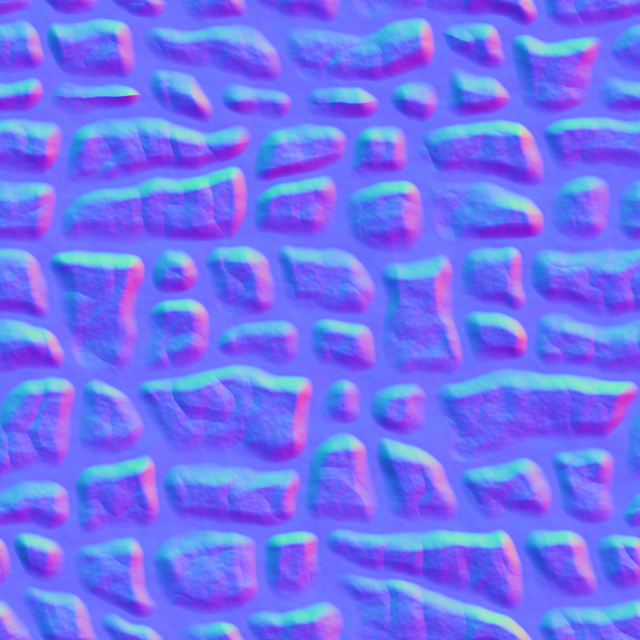
A WebGL 2 fragment shader for this texture map:

```glsl
#version 300 es
precision highp float;
// Tiling normal map of a rough stone wall. Jittered courses of blocks are split
// into rounded stones, which get a bevel, a tilt, lumps and creases as height;
// the slope of that height becomes the colour.

uniform vec2 u_resolution;
out vec4 outColor;

const float ROWS = 5.0;               // block courses per tile
const float COLS = 4.0;               // blocks per course
const float CORNER = 0.036;           // corner radius of a stone
const float GAP = 0.005;              // half width of the flat joint
const float BEVEL = 0.030;            // width of the sloping rim
const float RISE = 0.0155;            // height of a stone above the joint
const vec2 TILT = vec2(0.08, 0.13);   // common slope of the stone faces
const float TILT_SPREAD = 0.16;       // random slope per stone
const vec2 LEAN = vec2(-0.13, -0.11); // lean of the flat normal
const float LUMPS = 0.012;            // height of the coarsest lumps
const float CREASES = 0.016;          // depth of the diagonal creases
const float SAMPLE_STEP = 0.0012;     // half span of the slope samples

vec2 hash(vec2 cell, float seed) {
  uvec3 v = uvec3(ivec3(cell, seed)) * 1664525u + 10139u;
  for (int i = 0; i < 2; i++) {
    v.x += v.y * v.z;
    v.y += v.z * v.x;
    v.z += v.x * v.y;
    v ^= v >> 16u;
  }
  return vec2(v.xy & 0xffffu) / 65535.0;
}

// Gradient noise that wraps after a whole number of cells.
float corner(vec2 cell, vec2 offset, float period, float seed) {
  float angle = 6.2832 * hash(mod(cell, period), seed).x;
  return dot(vec2(cos(angle), sin(angle)), offset);
}

float noise(vec2 p, float period, float seed) {
  vec2 c = floor(p), f = p - c, k = vec2(0.0, 1.0);
  vec2 w = f * f * f * (f * (f * 6.0 - 15.0) + 10.0);
  float low = mix(corner(c, f, period, seed), corner(c + k.yx, f - k.yx, period, seed), w.x);
  float high = mix(corner(c + k, f - k, period, seed), corner(c + 1.0, f - 1.0, period, seed), w.x);
  return mix(low, high, w.y);
}

float layer(vec2 p, float cells, float seed) {
  return noise(p * cells, cells, seed);
}

// Jittered, slanted grid lines and the span between two of them.
float gridLine(float i, float count, float seed, float across) {
  vec2 h = hash(vec2(mod(i, count), count), seed) - 0.5;
  return i + 0.36 * h.x + 0.26 * h.y * across;
}

vec3 findSpan(float x, float count, float seed, float across) {
  float i = floor(x);
  if (x < gridLine(i, count, seed, across)) i -= 1.0;
  else if (x > gridLine(i + 1.0, count, seed, across)) i += 1.0;
  return vec3(mod(i, count), x - gridLine(i, count, seed, across),
              gridLine(i + 1.0, count, seed, across) - x);
}

// Cuts a span (distances to its two ends) by a slanted line; extends the key.
void split(inout vec2 span, vec2 other, vec2 h, inout float key) {
  float cut = (span.x + span.y) * mix(0.4, 0.6, h.x) + (h.y - 0.5) * 0.4 * (other.x - other.y);
  bool first = span.x < cut;
  span = first ? vec2(span.x, cut - span.x) : vec2(span.x - cut, span.y);
  key = key * 2.0 + (first ? 0.0 : 1.0);
}

float wallHeight(vec2 p) {
  // Bent joints
  vec2 q = p + 0.034 * vec2(layer(p, 4.0, 11.0), layer(p, 4.0, 12.0))
             + 0.018 * vec2(layer(p, 11.0, 13.0), layer(p, 11.0, 14.0))
             + 0.004 * vec2(layer(p, 31.0, 15.0), layer(p, 31.0, 16.0));

  // Block, then its stones
  vec3 row = findSpan(q.y * ROWS, ROWS, 21.0, 0.0);
  float shift = hash(vec2(row.x, 3.0), 22.0).x;
  vec3 col = findSpan(q.x * COLS + shift, COLS, 30.0 + row.x, row.y - row.z);
  vec2 spanX = col.yz / COLS, spanY = row.yz / ROWS;
  vec2 block = vec2(col.x, row.x);
  float key = 1.0;
  if (hash(block, 40.0).x < 0.32) {
    split(spanX, spanY, hash(block, 41.0), key);
    if (hash(block, 50.0 + key).x < 0.4) split(spanY, spanX, hash(block, 60.0 + key), key);
  } else {
    split(spanY, spanX, hash(block, 42.0), key);
    if (hash(block, 70.0 + key).x < 0.5) split(spanX, spanY, hash(block, 80.0 + key), key);
  }

  // Rounded rim
  vec2 rim = CORNER - vec2(min(spanX.x, spanX.y), min(spanY.x, spanY.y));
  float inside = CORNER - length(max(rim, 0.0)) - min(max(rim.x, rim.y), 0.0);
  float stone = smoothstep(GAP, GAP + BEVEL, inside);

  // Face: tilt, creases and lumps
  vec2 slope = TILT + TILT_SPREAD * (hash(block, 90.0 + key) - 0.5);
  vec2 middle = 0.5 * vec2(spanX.x - spanX.y, spanY.x - spanY.y);
  vec2 slanted = vec2(2.0 * p.x + p.y, p.y - p.x);
  float crease = abs(layer(slanted, 5.0, 17.0) + 0.3 * layer(p, 23.0, 18.0));
  float face = RISE + dot(slope, middle) - CREASES * (0.25 - min(crease, 0.25));
  float lumps = 0.0, size = LUMPS, cells = 9.0;
  for (int i = 0; i < 5; i++) {
    lumps += size * layer(p, cells, 100.0 + float(i));
    size *= 0.44;
    cells *= 2.0;
  }
  return stone * face + lumps * mix(0.25, 1.0, stone);
}

void main() {
  vec2 p = gl_FragCoord.xy / u_resolution;
  vec2 dx = vec2(SAMPLE_STEP, 0.0), dy = dx.yx;
  vec2 slope = vec2(wallHeight(p + dx) - wallHeight(p - dx),
                    wallHeight(p + dy) - wallHeight(p - dy)) / (2.0 * SAMPLE_STEP);
  vec3 normal = normalize(vec3(LEAN - slope, 1.0));
  outColor = vec4(normal * 0.5 + 0.5, 1.0);
}
```
